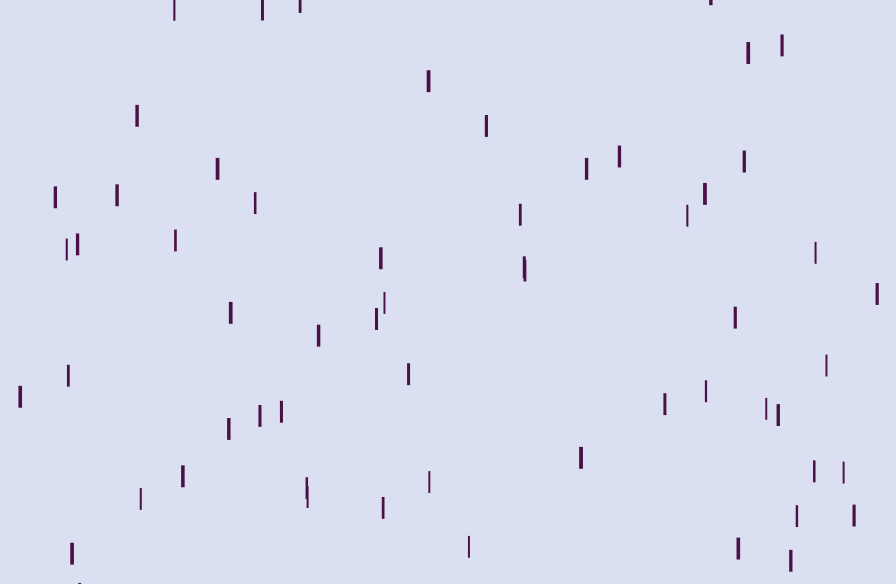
This pattern is drawn by a WebGL 2 fragment shader. Its source:

```glsl
#version 300 es
precision highp float;
precision highp int;

uniform vec2 u_resolution;
out vec4 fragColor;

// Lengths are fractions of the canvas height
#define DASH_COUNT 59
#define DASH_LENGTH 0.0375
#define DASH_WIDTH_MIN 0.0033
#define DASH_WIDTH_MAX 0.0066
#define SEED 7u
#define BACKGROUND vec3(0.855, 0.875, 0.945)
#define DASH_COLOR vec3(0.290, 0.065, 0.275)

// Integer hash: three independent values in 0..1
vec3 hash3(uvec3 v) {
    v = v * 1664525u + 1013904223u;
    v.x += v.y * v.z;
    v.y += v.z * v.x;
    v.z += v.x * v.y;
    v ^= v >> 16u;
    v.x += v.y * v.z;
    v.y += v.z * v.x;
    v.z += v.x * v.y;
    return vec3(v >> 8u) / 16777216.0;
}

// Antialiased coverage of an upright box centred at the origin
float boxCoverage(vec2 offset, vec2 halfSize, float pixel) {
    vec2 cover = clamp((halfSize - abs(offset)) / pixel + 0.5, 0.0, 1.0);
    return cover.x * cover.y;
}

void main() {
    float pixel = 1.0 / u_resolution.y;
    vec2 point = gl_FragCoord.xy * pixel;
    float aspect = u_resolution.x * pixel;

    // Scatter upright dashes, letting some be cut by the top and bottom
    float ink = 0.0;
    for (int i = 0; i < DASH_COUNT; i++) {
        vec3 random = hash3(uvec3(uint(i), SEED, uint(i) + SEED));
        vec2 center = vec2(random.x * aspect,
                           mix(-0.5 * DASH_LENGTH, 1.0 + 0.5 * DASH_LENGTH, random.y));
        float width = mix(DASH_WIDTH_MIN, DASH_WIDTH_MAX, random.z);
        vec2 halfSize = 0.5 * vec2(width, DASH_LENGTH);
        ink = max(ink, boxCoverage(point - center, halfSize, pixel));
    }

    fragColor = vec4(mix(BACKGROUND, DASH_COLOR, ink), 1.0);
}
```
